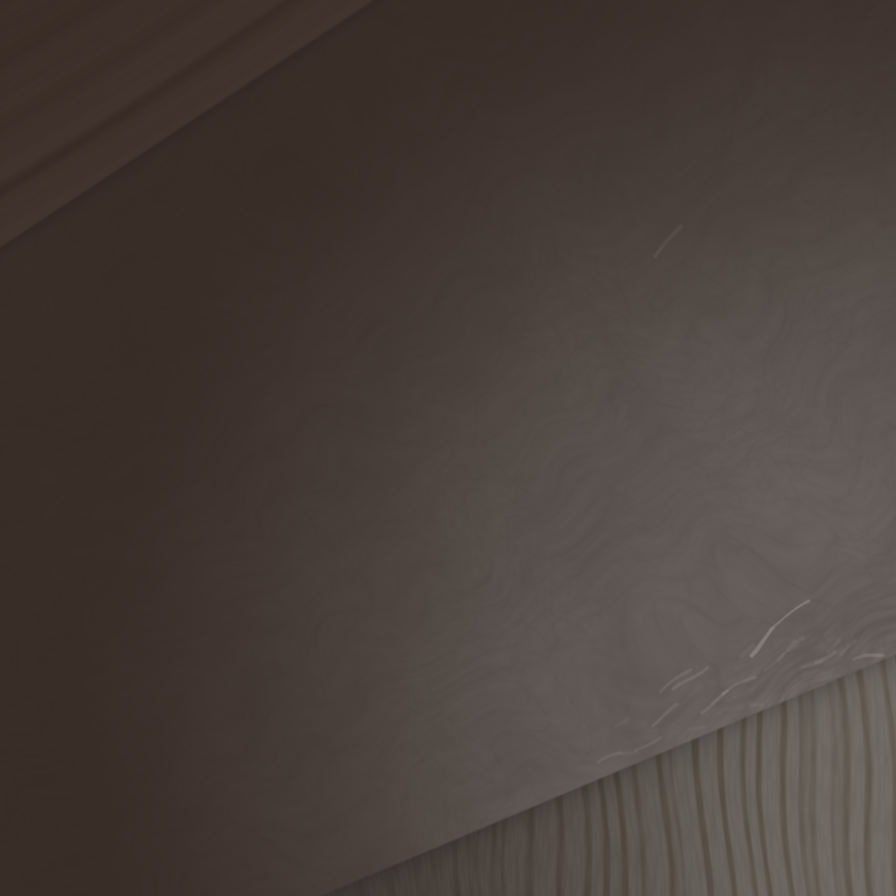
A WebGL 2 fragment shader for this texture:

```glsl
#version 300 es
precision highp float;
// A dim plaster wall lit from the lower right, between a grooved beam and a striped wooden board.
uniform vec2 u_resolution;
out vec4 fragColor;

vec2 hash2(vec2 p) {
  vec3 q = fract(p.xyx * vec3(0.1031, 0.103, 0.0973));
  q += dot(q, q.yzx + 33.33);
  return fract((q.xx + q.yz) * q.zy);
}

// Distances to the nearest and second nearest scattered point
vec2 cellular(vec2 p) {
  vec2 cell = floor(p), nearest = vec2(2.0);
  for (int j = -1; j <= 1; j++) {
    for (int i = -1; i <= 1; i++) {
      vec2 c = cell + vec2(i, j);
      float d = length(c + hash2(c) - p);
      nearest = d < nearest.x ? vec2(d, nearest.x) : vec2(nearest.x, min(nearest.y, d));
    }
  }
  return nearest;
}

vec2 warp(vec2 p) {
  return p + 0.025 * sin(p.yx * 17.0 + 2.0 * sin(p * 11.0)) + 0.009 * sin(p.yx * 53.0 + p * 31.0);
}

float segment(vec2 p, vec2 a, vec2 b) {
  vec2 ab = b - a;
  return length(p - a - ab * clamp(dot(p - a, ab) / dot(ab, ab), 0.0, 1.0));
}

float scratch(vec2 p, vec2 a, vec2 b, float width) {
  return 1.0 - smoothstep(0.2 * width, width, segment(p, a, b));
}

vec3 plaster(vec2 uv, float boardGap) {
  float light = 1.0 - smoothstep(0.2, 0.95, length(uv - vec2(1.0, 0.2)));
  vec3 color = mix(vec3(0.222, 0.175, 0.155), vec3(0.385, 0.36, 0.342), light);

  // Broad patches, diagonal trowel strokes and fine grain
  vec2 w = warp(uv);
  vec2 along = mat2(0.85, -0.53, 0.53, 0.85) * w;
  float patches = 0.55 - cellular(w * vec2(7.0, 5.0)).x;
  float strokes = 0.5 - cellular(along * vec2(14.0, 46.0)).x;
  vec2 f = cellular(warp(w * 1.3) * vec2(24.0, 17.0));
  float creases = 1.0 - smoothstep(0.0, 0.12, f.y - f.x);
  float grain = 0.5 - cellular(along * vec2(65.0, 130.0)).x;
  float relief = 0.016 * patches + 0.014 * strokes - 0.006 * creases * step(0.0, patches) + 0.01 * grain;
  color += relief * (0.35 + light);

  // Rough, pale band beside the board
  float rough = (1.0 - smoothstep(0.0, 0.13, boardGap)) * smoothstep(0.5, 0.9, uv.x);
  color += rough * 0.05 * (0.42 - cellular(along * vec2(28.0, 75.0)).x);
  color += 0.018 * (1.0 - smoothstep(0.0, 0.03, boardGap)) * smoothstep(0.4, 0.8, uv.x);

  // Bright scratches: one curved pair, then short flecks scattered along the band
  vec2 bend = uv + 0.003 * sin(uv.yx * 90.0);
  float marks = scratch(bend, vec2(0.836, 0.268), vec2(0.865, 0.301), 0.003);
  marks += 0.8 * scratch(bend, vec2(0.863, 0.3), vec2(0.9, 0.328), 0.0025);
  marks += 0.3 * scratch(bend, vec2(0.735, 0.715), vec2(0.757, 0.745), 0.004);
  for (int i = 0; i < 22; i++) {
    vec2 h = hash2(vec2(float(i), 7.0));
    float x = 0.67 + 0.014 * float(i);
    vec2 start = vec2(x, 0.42 * (x - 0.358) + 0.012 + 0.06 * h.x * h.x);
    vec2 end = start + (0.012 + 0.022 * h.y) * vec2(1.0, 0.15 + 0.8 * h.x);
    marks += (0.15 + 0.3 * h.y) * scratch(bend, start, end, 0.003);
  }
  return color + 0.12 * min(marks, 1.0) * vec3(1.0, 1.02, 1.02);
}

// Long grooves that run parallel to the lower edge of the beam
vec3 beam(vec2 uv, float depth) {
  float bow = depth + 0.004 * sin(uv.x * 9.0);
  float grooves = 0.35 * sin(bow * 95.0 + 0.8) + 0.25 * sin(bow * 210.0 + 1.5 * sin(uv.x * 5.0));
  grooves += 0.12 * sin(bow * 620.0 + uv.x * 8.0);
  vec3 color = mix(vec3(0.248, 0.195, 0.17), vec3(0.222, 0.175, 0.148), smoothstep(0.0, 0.28, depth));
  color -= 0.022 * exp(-pow((bow - 0.052) / 0.006, 2.0));
  return color + 0.013 * grooves;
}

// Pale board with nearly upright brown grain
vec3 board(vec2 uv) {
  float x = uv.x + 0.06 * uv.y + 0.004 * sin(uv.y * 22.0 + uv.x * 14.0);
  float stripes = 0.5 + 0.3 * sin(x * 235.0 + 2.0 * sin(x * 37.0)) + 0.2 * sin(x * 410.0 + 3.0 * sin(x * 23.0));
  float fibre = 0.5 - cellular(vec2(x * 210.0, uv.y * 26.0)).x;
  vec3 wood = mix(vec3(0.27, 0.24, 0.22), vec3(0.43, 0.41, 0.385), smoothstep(0.36, 0.98, uv.x));
  wood -= vec3(0.065, 0.075, 0.09) * smoothstep(0.45, 0.95, stripes) * smoothstep(0.3, 0.9, uv.x);
  return wood + 0.03 * fibre;
}

void main() {
  vec2 uv = gl_FragCoord.xy / u_resolution;
  float soft = 0.0012 + 0.7 / u_resolution.y;
  float beamDepth = (uv.y - 0.724 - 0.662 * uv.x) * 0.834;
  float boardGap = (uv.y - 0.42 * (uv.x - 0.358)) * 0.922;

  vec3 color = plaster(uv, boardGap);
  color *= 1.0 - 0.1 * exp(-abs(beamDepth + 0.003) * 140.0);
  color = mix(color, beam(uv, beamDepth), smoothstep(-soft, soft, beamDepth));

  // The board lies in a thin shadow under the wall
  vec3 wood = board(uv) * (1.0 - 0.18 * exp(min(boardGap, 0.0) * 70.0));
  color = mix(wood, color, smoothstep(-soft, soft, boardGap));
  fragColor = vec4(color, 1.0);
}
```
